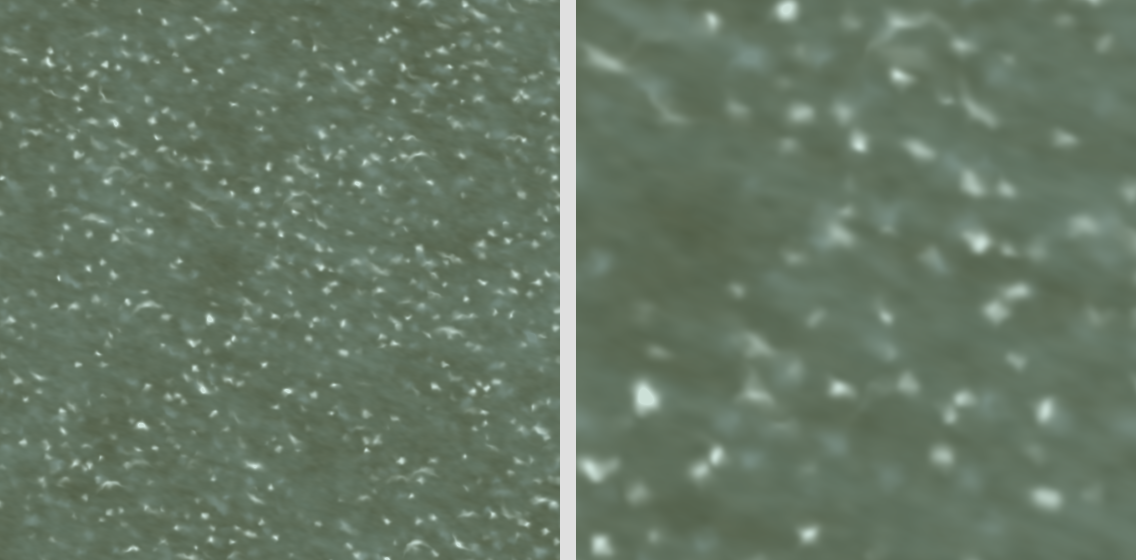
Left, the full canvas; right, a detail of the centre.
Write a three.js fragment shader that draws this texture.

```glsl
// Murky green water flecked with small pale glints.
// Tilted value noise tints the water; jittered cells scatter soft dots,
// short bent dashes and faint smudges, gathered by a cluster noise.
#define WATER_OLIVE vec3(0.338, 0.386, 0.298)
#define WATER_TEAL vec3(0.400, 0.476, 0.412)
#define SMUDGE_COLOR vec3(0.500, 0.590, 0.560)
#define GLINT_COLOR vec3(0.800, 0.880, 0.845)
#define TILT -0.28
#define ANGLE_SPREAD 1.1
#define DOT_SIZE 0.0037
#define DASH_SIZE 0.0036
#define SMUDGE_SIZE 0.0055
#define GRAIN 0.035

varying vec2 vUv;

vec3 hash3(vec2 p) {
  vec3 q = fract(vec3(p.xyx) * vec3(0.1031, 0.1030, 0.0973));
  q += dot(q, q.yxz + 33.33);
  return fract((q.xxy + q.yzz) * q.zyx);
}

float valueNoise(vec2 p) {
  vec2 cell = floor(p);
  vec2 f = fract(p);
  f = f * f * (3.0 - 2.0 * f);
  float low = mix(hash3(cell).x, hash3(cell + vec2(1.0, 0.0)).x, f.x);
  float high = mix(hash3(cell + vec2(0.0, 1.0)).x, hash3(cell + 1.0).x, f.x);
  return mix(low, high, f.y);
}

float fbm(vec2 p) {
  float sum = 0.0;
  float weight = 0.5;
  for (int i = 0; i < 4; i++) {
    sum += weight * valueNoise(p);
    p = mat2(1.6, 1.2, -1.2, 1.6) * p + 17.3;
    weight *= 0.5;
  }
  return sum / 0.9375;
}

// Coordinates along and across a direction
vec2 turn(vec2 p, float angle) {
  vec2 axis = vec2(cos(angle), sin(angle));
  return vec2(dot(p, axis), dot(p, vec2(-axis.y, axis.x)));
}

// Soft flecks, one per grid cell at most; stretch is the longest aspect
float flecks(vec2 p, float cells, float share, float size, float stretch, float seed) {
  vec2 home = floor(p * cells);
  float light = 0.0;
  for (int y = -1; y <= 1; y++) {
    for (int x = -1; x <= 1; x++) {
      vec2 cell = home + vec2(float(x), float(y));
      vec3 place = hash3(cell + seed);
      vec3 form = hash3(cell + seed + 71.7);
      vec2 center = (cell + place.xy) / cells;
      float crowd = smoothstep(0.25, 0.75, fbm(center * 6.0 + 4.0));
      float present = step(place.z, share * (0.35 + 1.3 * crowd));
      vec2 d = turn(p - center, TILT + (form.x - 0.5) * ANGLE_SPREAD);
      float aspect = mix(1.0, stretch, form.y * form.y);
      d.y += (form.x - 0.5) * 45.0 * d.x * d.x;
      d /= size * vec2(aspect, 1.0) * mix(0.8, 1.2, place.x);
      float power = mix(0.15, 1.0, pow(form.z, 1.4));
      light += present * power * exp(-0.5 * dot(d, d));
    }
  }
  return light;
}

void main() {
  // Water tint: broad patches, tilted ripples and fine grain
  vec2 flow = turn(vUv, TILT);
  float patches = fbm(vUv * 5.0 + 9.0);
  float ripples = fbm(flow * vec2(22.0, 48.0) + 31.0);
  float tint = 0.5 + 0.9 * (patches - 0.5) + 1.0 * (ripples - 0.5);
  vec3 color = mix(WATER_OLIVE, WATER_TEAL, clamp(tint, 0.0, 1.0));
  color += GRAIN * (valueNoise(flow * vec2(75.0, 125.0)) - 0.5);

  // Slight wobble keeps the flecks from looking like clean ellipses
  vec2 wobble = vec2(valueNoise(vUv * 110.0), valueNoise(vUv * 110.0 + 57.0)) - 0.5;
  vec2 p = vUv + 0.005 * wobble;

  // Faint smudges below, bright dots and dashes above
  float smudges = flecks(p, 30.0, 0.6, SMUDGE_SIZE, 2.4, 13.0);
  float dots = flecks(p, 29.0, 0.55, DOT_SIZE, 1.6, 131.0);
  float dashes = flecks(p, 22.0, 0.5, DASH_SIZE, 4.0, 257.0);
  dashes *= 0.55 + 0.7 * valueNoise(vUv * 95.0 + 5.0);
  color = mix(color, SMUDGE_COLOR, clamp(0.7 * smudges, 0.0, 0.8));
  color = mix(color, GLINT_COLOR, clamp(dots + 0.85 * dashes, 0.0, 1.0));

  gl_FragColor = vec4(color, 1.0);
}
```
